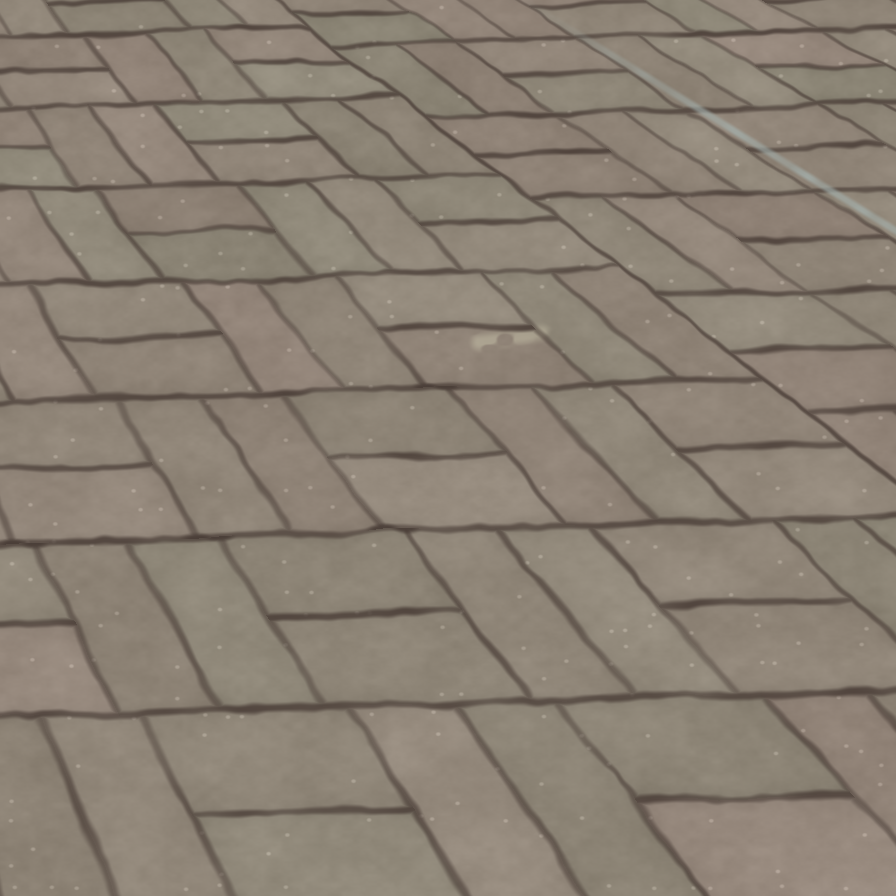
Reproduce this texture procedurally as a WebGL 1 fragment shader.

```glsl
precision highp float;
// Worn basket-weave clay pavers in perspective, with a slipped column and a chalk streak.
uniform vec2 u_resolution;

#define HORIZON -1.017    // vanishing height, measured down from the top
#define VANISH_X -0.952   // where the slanted columns converge
#define ROW_DEPTH 14.93   // perspective spacing of the rows
#define ROW_START 8.27
#define COLUMN_STEP 0.128
#define SLIP 0.27         // row shift right of the slipped column
#define JOINT 0.0034      // half width of a row joint
#define WOBBLE 0.007
#define TINT_SPREAD 0.040

const vec3 CLAY = vec3(0.568, 0.527, 0.474);
const vec3 GAP = vec3(0.290, 0.240, 0.215);
const vec3 CHALK = vec3(0.650, 0.705, 0.695);
const vec3 SCUFF = vec3(0.710, 0.680, 0.600);

float hash(vec2 p) {
  return fract(sin(dot(p, vec2(127.1, 311.7))) * 43758.5453);
}

float noise(vec2 p) {
  vec2 i = floor(p), f = fract(p);
  f = f * f * (3.0 - 2.0 * f);
  return mix(mix(hash(i), hash(i + vec2(1.0, 0.0)), f.x),
             mix(hash(i + vec2(0.0, 1.0)), hash(i + 1.0), f.x), f.y);
}

float fbm(vec2 p) {
  float sum = 0.0, amp = 0.5;
  for (int i = 0; i < 4; i++) {
    sum += amp * noise(p);
    p = p * 2.03 + 17.3;
    amp *= 0.5;
  }
  return sum / 0.9375;
}

float segmentDist(vec2 p, vec2 a, vec2 b) {
  vec2 ab = b - a;
  return length(p - a - ab * clamp(dot(p - a, ab) / dot(ab, ab), 0.0, 1.0));
}

// Column and row coordinates of the pavement at a canvas point
vec2 ground(vec2 p, float depth) {
  float row = ROW_DEPTH / depth - ROW_START;
  float column = ((p.x - VANISH_X) / depth - 1.24) / COLUMN_STEP;
  // Small jogs from row to row, fading out at the slipped column
  column -= 0.12 * fract(row) * clamp(-column, 0.0, 1.0);
  row += SLIP * step(0.0, column);
  return vec2(column, row);
}

void main() {
  vec2 p = gl_FragCoord.xy / u_resolution;
  p.y = 1.0 - p.y;
  float soft = 1.0 / u_resolution.y + 0.0008;

  // Project, with slightly uneven edges
  vec2 q = p + WOBBLE * (vec2(noise(p * 16.0), noise(p * 16.0 + 40.0)) - 0.5);
  q += 0.003 * (vec2(noise(p * 60.0), noise(p * 60.0 + 9.0)) - 0.5);
  float depth = q.y + 0.03 * q.x - 0.012 - HORIZON;
  vec2 g = ground(q, depth);
  vec2 blockSize = vec2(COLUMN_STEP * depth * 0.63, depth * depth / ROW_DEPTH);

  // Split every block into two bricks, turning alternately
  vec2 block = floor(g), local = fract(g);
  float upright = mod(block.x + block.y, 2.0);
  vec2 split = mix(vec2(1.0, 2.0), vec2(2.0, 1.0), upright);
  vec2 brick = block * 2.0 + floor(local * split);
  vec2 cell = fract(local * split);
  vec2 edge = min(cell, 1.0 - cell) * blockSize / split;

  // Clay: tint per brick, blotches and grain
  float tint = hash(brick + 3.7) - 0.5;
  vec3 color = CLAY + TINT_SPREAD * tint;
  color += vec3(0.012, -0.004, 0.004) * (hash(brick + 51.0) - 0.5) * 2.0;
  color += 0.065 * (fbm(p * vec2(14.0, 20.0)) - 0.5);
  color += 0.045 * (fbm(p * vec2(75.0, 100.0) + 8.0) - 0.5);

  // Pale grit
  vec2 gritGrid = p * vec2(42.0, 52.0), gritId = floor(gritGrid);
  vec2 gritPos = 0.25 + 0.5 * vec2(hash(gritId + 5.0), hash(gritId + 9.0));
  float grit = 1.0 - smoothstep(0.04, 0.16, length(fract(gritGrid) - gritPos));
  color += 0.10 * grit * step(0.88, hash(gritId));

  // Pale scuff on one brick and the long chalk streak
  float scuffDist = segmentDist(p, vec2(0.535, 0.382), vec2(0.605, 0.372));
  float scuff = (1.0 - smoothstep(0.002, 0.014, scuffDist))
              * smoothstep(0.35, 0.65, noise(p * vec2(55.0, 95.0)));
  color = mix(color, SCUFF, 0.75 * scuff);
  float chalkDist = segmentDist(p, vec2(0.58, -0.002), vec2(1.02, 0.270));
  float chalk = 1.0 - smoothstep(0.001, 0.0045 + soft, chalkDist);
  chalk *= smoothstep(0.55, 0.82, p.x) * (0.55 + 0.45 * noise(p * 50.0));

  // Joints: row joints are deep, slanted joints thinner and fainter
  float scale = depth / 1.6;
  float wear = noise(p * vec2(22.0, 30.0) + 70.0);
  vec2 width = JOINT * scale * vec2(0.70, 1.0) * (0.65 + 0.7 * wear);
  vec2 line = 1.0 - smoothstep(width * 0.25, width * 1.25 + soft, edge);
  float slipped = 1.0 - step(0.3, abs(g.x));
  line *= vec2(0.36 + 0.36 * noise(p * 11.0) + 0.15 * slipped, 0.50 + 0.38 * wear);
  vec2 halo = exp(-edge / (0.006 * scale));
  color *= 1.0 - 0.045 * halo.x - 0.085 * halo.y;
  color = mix(color, GAP, max(line.x, line.y));

  // Chipped corners where blocks meet
  vec2 corner = floor(g + 0.5);
  float chipDist = length((g - corner) * blockSize * vec2(0.8, 1.3));
  float chip = 1.0 - smoothstep(0.003, 0.010, chipDist / scale);
  color = mix(color, GAP * 0.95, 0.75 * chip * step(0.80, hash(corner + 21.0)));

  color = mix(color, CHALK, 0.75 * chalk);
  gl_FragColor = vec4(color, 1.0);
}
```
